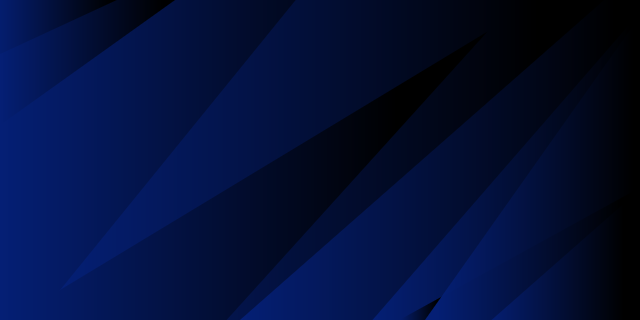
Give the GLSL for this background, as a Shadertoy shader.

```glsl
// Navy at x = start, fading to black at x = end
vec3 fade(float x, float start, float end) {
    vec3 navy = vec3(0.018, 0.122, 0.46);
    return navy * (1.0 - clamp((x - start) / (end - start), 0.0, 1.0));
}

// Smooth coverage of the half plane to the right of the line a -> b
float rightOf(vec2 p, vec2 a, vec2 b) {
    vec2 d = normalize(b - a);
    float dist = (p.x - a.x) * d.y - (p.y - a.y) * d.x;
    return clamp(dist * iResolution.y + 0.5, 0.0, 1.0);
}

void mainImage(out vec4 fragColor, in vec2 fragCoord) {
    // Canvas spans 0..2 across and 0..1 up
    vec2 p = fragCoord / iResolution.xy * vec2(2.0, 1.0);

    // Base sheet and the long pale blade
    vec3 base = fade(p.x, 0.0, 1.24);
    float blade = rightOf(p, vec2(0.188, 0.094), vec2(0.924, 1.0));
    vec3 color = mix(base, fade(p.x, 0.188, 1.68), blade);

    // Dark wedge tapering to the upper right
    float wedge = rightOf(p, vec2(0.188, 0.094), vec2(1.523, 0.901))
                * rightOf(p, vec2(1.523, 0.901), vec2(0.708, 0.0));
    color = mix(color, base, wedge);

    // Two shaded folds in the upper left corner
    float fold = rightOf(p, vec2(0.547, 1.0), vec2(0.0, 0.609));
    color = mix(color, fade(p.x, 0.0, 0.51), fold);
    float innerFold = rightOf(p, vec2(0.365, 1.0), vec2(0.0, 0.831));
    color = mix(color, fade(p.x, -0.02, 0.35), innerFold);

    // Overlapping diagonal sheets on the right
    float wideSheet = rightOf(p, vec2(0.75, 0.0), vec2(1.888, 1.0));
    color = mix(color, fade(p.x, 0.75, 1.92), wideSheet);
    float midSheet = rightOf(p, vec2(1.164, 0.0), vec2(1.875, 0.818));
    color = mix(color, fade(p.x, 1.164, 1.97), midSheet);

    // Low crease with a small black notch beside the steep sheet
    float crease = rightOf(p, vec2(1.375, 0.07), vec2(1.953, 0.388));
    color = mix(color, fade(p.x, 1.24, 1.365), crease * midSheet);
    float steepSheet = rightOf(p, vec2(1.328, 0.0), vec2(1.888, 0.792));
    vec3 steepColor = mix(fade(p.x, 1.37, 1.98), fade(p.x, 1.36, 1.94), crease);
    color = mix(color, steepColor, steepSheet);

    // Bright corner sheet
    float cornerSheet = rightOf(p, vec2(1.536, 0.0), vec2(1.953, 0.367));
    color = mix(color, fade(p.x, 1.52, 1.95), cornerSheet);

    fragColor = vec4(color, 1.0);
}
```
